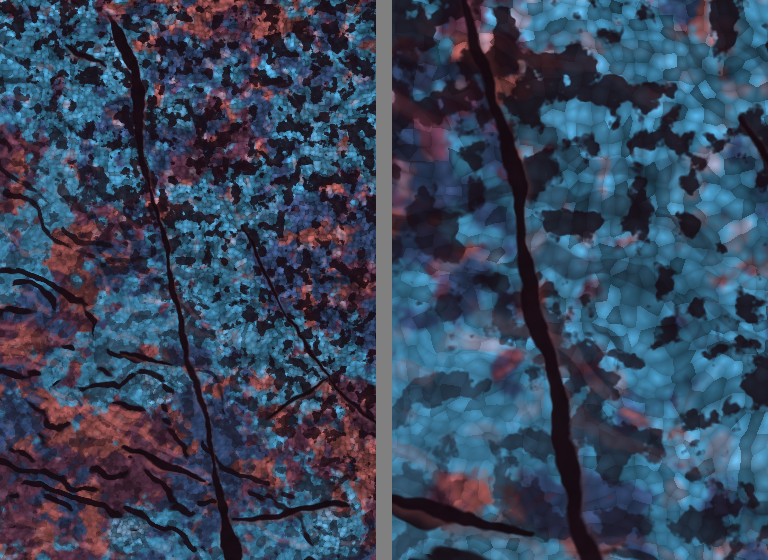
Left: the whole. Right: its middle third, enlarged.
This texture is drawn by a Shadertoy shader. Its source:

```glsl
// Weathered rock face: blue and teal lichen over maroon stone, split by dark cracks.
// Layered noise chooses the minerals, cellular noise makes grains and lichen discs,
// and a terraced height field supplies ledges with cast shadows.

const vec3 DEEP_BLUE = vec3(0.18, 0.25, 0.39);
const vec3 TEAL      = vec3(0.21, 0.46, 0.59);
const vec3 SHADOW    = vec3(0.085, 0.04, 0.07);
const vec3 MAROON    = vec3(0.28, 0.16, 0.23);
const vec3 MAUVE     = vec3(0.44, 0.39, 0.45);
const vec3 RUST      = vec3(0.47, 0.25, 0.25);

// Short fissures as start.xy, end.xy
const vec4 FISSURES[8] = vec4[8](
    vec4(0.43, 0.60, 0.51, 0.44), vec4(0.51, 0.44, 0.59, 0.31),
    vec4(0.59, 0.31, 0.69, 0.23), vec4(0.48, 0.25, 0.58, 0.32),
    vec4(0.42, 0.07, 0.62, 0.10), vec4(0.22, 0.20, 0.37, 0.14),
    vec4(0.22, 0.37, 0.31, 0.35), vec4(0.12, 0.92, 0.19, 0.88));

float hash(vec2 p) {
    vec3 q = fract(p.xyx * 0.1031);
    q += dot(q, q.yzx + 33.33);
    return fract((q.x + q.y) * q.z);
}

float noise(vec2 p) {
    vec2 i = floor(p), f = fract(p);
    f = f * f * (3.0 - 2.0 * f);
    vec2 e = vec2(1.0, 0.0);
    return mix(mix(hash(i), hash(i + e.xy), f.x),
               mix(hash(i + e.yx), hash(i + e.xx), f.x), f.y);
}

// Layered noise, normalised to 0..1
float fbm(vec2 p) {
    float sum = 0.0, amp = 0.533;
    for (int i = 0; i < 4; i++) {
        sum += amp * noise(p + 40.0);
        p = mat2(1.6, 1.2, -1.2, 1.6) * p + 7.3;
        amp *= 0.5;
    }
    return sum;
}

// Cellular noise: x = distance to nearest seed, y = random id of its cell
vec2 cells(vec2 p) {
    vec2 base = floor(p), best = vec2(9.0, 0.0);
    for (int y = -1; y <= 1; y++)
    for (int x = -1; x <= 1; x++) {
        vec2 c = base + vec2(x, y);
        vec2 seed = c + 0.15 + 0.7 * vec2(hash(c + 11.0), hash(c + 57.0));
        float d = length(p - seed);
        if (d < best.x) best = vec2(d, hash(c + 83.0));
    }
    return best;
}

// Terraced stone: flat slabs joined by short steep steps
float slabHeight(vec2 p) {
    float h = fbm(p * vec2(6.0, 9.0) + p.yx * 2.0) * 6.0;
    return floor(h) + smoothstep(0.72, 1.0, fract(h)) + 0.25 * fract(h);
}

float mainCrackX(float y) {
    float bulge = (y - 0.86) / 0.06;
    return 0.421 - 0.23 * y + 0.016 * exp(-bulge * bulge);
}

// Coverage of a tapered line
float fissure(vec2 p, vec2 a, vec2 b, float width, float blur) {
    vec2 ab = b - a;
    float t = clamp(dot(p - a, ab) / dot(ab, ab), 0.0, 1.0);
    float w = width * (0.35 + 2.0 * t * (1.0 - t));
    return 1.0 - smoothstep(w - blur, w + blur, length(p - a - ab * t));
}

float allCracks(vec2 p, float blur) {
    float w = 0.0045 + 0.006 * smoothstep(0.7, 0.87, p.y)
            + 0.007 * smoothstep(0.15, 0.0, p.y);
    w *= (0.5 + noise(p * 30.0)) * smoothstep(1.0, 0.94, p.y);
    float dark = 1.0 - smoothstep(w - blur, w + blur, abs(p.x - mainCrackX(p.y)));
    dark *= smoothstep(1.0, 0.96, p.y);
    for (int i = 0; i < 8; i++) {
        float width = 0.004 + 0.005 * step(4.0, float(i)) * noise(p * 18.0 + 3.0);
        dark = max(dark, fissure(p, FISSURES[i].xy, FISSURES[i].zw, width, blur));
    }
    return dark;
}

void mainImage(out vec4 fragColor, in vec2 fragCoord) {
    vec2 p = fragCoord / iResolution.y;
    float blur = max(1.0 / iResolution.y, 0.0012);
    vec2 wander = vec2(fbm(p * 16.0), fbm(p * 16.0 + 19.0)) - 0.5;
    vec2 q = p + 0.035 * wander;

    // Granular crust at upper right, smoother slabs at lower left
    float rough = smoothstep(-0.25, 0.1, p.x - mainCrackX(p.y) + 0.6 * (p.y - 0.55));
    float low = 1.0 - smoothstep(0.15, 0.5, p.y);
    float fine = fbm(p * 48.0);
    float brushed = fbm(vec2(p.x + p.y, p.y - p.x) * vec2(26.0, 75.0));
    float detail = mix(brushed, fine, 0.4 + 0.6 * rough);
    vec2 grain = cells(p * 115.0 + 3.0 * wander);
    vec2 pebble = cells(q * 48.0);

    // Mineral colours
    float warm = 0.55 * fbm(q * 8.0 + 3.0) + 0.45 * detail + 0.05 * low;
    vec3 color = mix(DEEP_BLUE, MAROON, smoothstep(0.48, 0.56, warm));
    float rust = 0.5 * fbm(q * 24.0 + 61.0) + 0.5 * warm;
    color = mix(color, RUST, smoothstep(0.53, 0.6, rust));
    float teal = 0.6 * fbm(q * 5.5 + 23.0) + 0.4 * fbm(p * 38.0 + 31.0);
    color = mix(color, TEAL, 0.92 * smoothstep(0.51, 0.58, teal - 0.02 * low));
    float fleck = step(0.72, pebble.y) * smoothstep(0.5, 0.25, pebble.x);
    color = mix(color, MAUVE, fleck * (0.25 + 0.5 * rough) * smoothstep(0.4, 0.6, fine));

    // Lichen discs with ragged, speckled edges
    vec2 disc = cells(q * 8.0 + 4.0);
    float lichen = step(0.72, disc.y) * smoothstep(0.36, 0.26, disc.x + 0.5 * (fine - 0.5));
    color = mix(color, mix(TEAL, MAUVE, 0.3 * grain.y) * 1.08, 0.75 * lichen);

    // Grain relief and pits
    float relief = (0.65 + 0.6 * grain.y) * (1.25 - 0.55 * grain.x);
    color *= mix(1.0, relief, 0.4 + 0.6 * max(rough, lichen));
    color *= 0.55 + 0.95 * detail;
    float pits = smoothstep(0.57, 0.66, fbm(p * 62.0 + 71.0) + 0.12 * pebble.x);
    color = mix(color, SHADOW, pits * (0.4 + 0.45 * rough));

    // Ledges lit from above
    float here = slabHeight(q);
    float rise = slabHeight(q + vec2(0.003, 0.009)) - here;
    float ledges = 1.0 - 0.8 * rough;
    color *= 1.0 + 0.45 * ledges * clamp(-rise, -0.5, 1.0);
    color = mix(color, RUST * (0.6 + 0.8 * fine), 0.4 * ledges * smoothstep(0.2, 0.7, -rise));
    color = mix(color, SHADOW, 0.9 * ledges * smoothstep(0.22, 0.6, rise));

    // Cracks, with a faint warm rim on the lower side
    vec2 jagged = p + 0.022 * wander + 0.006 * (fine - 0.5);
    float dark = allCracks(jagged, blur);
    float rim = allCracks(jagged + vec2(-0.003, 0.006), 0.004);
    color = mix(color, RUST * (0.6 + 0.7 * fine), 0.4 * rim);
    color = mix(color, SHADOW * (0.7 + 0.5 * fine), 0.96 * dark);
    fragColor = vec4(clamp(color, 0.0, 1.0), 1.0);
}
```
